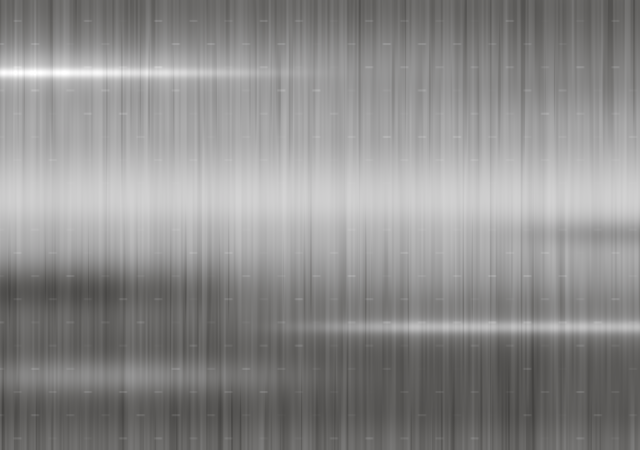
Reproduce this texture procedurally as a WebGL 2 fragment shader.

```glsl
#version 300 es
precision highp float;
// Brushed steel sheet with vertical grain and soft horizontal reflections.

uniform vec2 u_resolution;
out vec4 fragColor;

float hash(vec2 p) {
    return fract(sin(dot(p, vec2(127.1, 311.7))) * 43758.5453);
}

float noise(vec2 p) {
    vec2 cell = floor(p), f = fract(p);
    f = f * f * (3.0 - 2.0 * f);
    return mix(mix(hash(cell), hash(cell + vec2(1, 0)), f.x),
               mix(hash(cell + vec2(0, 1)), hash(cell + vec2(1, 1)), f.x), f.y);
}

// Bell-shaped band around a center height.
float band(float y, float center, float width) {
    float d = (y - center) / width;
    return exp(-d * d);
}

// Broad light falloff from the bottom edge to the top edge.
float sheetTone(float y) {
    float tone = mix(0.42, 0.35, smoothstep(0.0, 0.09, y));
    tone += 0.10 * smoothstep(0.17, 0.34, y);
    tone += 0.25 * smoothstep(0.32, 0.49, y);
    tone += 0.10 * smoothstep(0.47, 0.555, y);
    tone -= 0.15 * smoothstep(0.56, 0.71, y);
    tone -= 0.05 * smoothstep(0.70, 0.82, y);
    tone -= 0.19 * smoothstep(0.83, 1.0, y);
    return tone;
}

// Highlights and shadows that fade along the sheet.
float reflections(vec2 uv) {
    float left = 1.0 - smoothstep(0.05, 0.58, uv.x);
    float right = smoothstep(0.35, 0.68, uv.x);
    float light = left * (0.24 * band(uv.y, 0.838, 0.011) + 0.15 * band(uv.y, 0.845, 0.04));
    light += right * (0.20 * band(uv.y, 0.273, 0.014) + 0.10 * band(uv.y, 0.275, 0.035));
    light += 0.20 * band(uv.y, 0.165, 0.04) * band(uv.x, 0.17, 0.27);
    light -= 0.14 * band(uv.y, 0.36, 0.05) * (1.0 - smoothstep(0.1, 0.45, uv.x));
    light += 0.07 * band(uv.y, 0.37, 0.06) * smoothstep(0.3, 0.7, uv.x);
    light -= 0.14 * band(uv.y, 0.48, 0.03) * smoothstep(0.7, 1.0, uv.x);
    light -= 0.09 * band(uv.y, 0.85, 0.10) * smoothstep(0.45, 0.95, uv.x);
    return light;
}

// Layered vertical scratches, from wide bands to hairlines.
float grain(vec2 uv) {
    float sum = 0.0, frequency = 38.0, weight = 0.22;
    for (int i = 0; i < 4; i++) {
        float layer = float(i);
        vec2 p = vec2(uv.x * frequency, uv.y * (1.2 + layer) + 17.0 * layer);
        sum += weight * (noise(p) - 0.5);
        frequency *= 2.05;
        weight *= 1.2;
    }
    // Sparse thin dark lines.
    float line = noise(vec2(uv.x * 210.0, uv.y * 2.5 + 71.0));
    return sum - 0.35 * smoothstep(0.72, 0.95, line);
}

// Faint short ticks in staggered rows.
float ticks(vec2 uv) {
    vec2 p = uv * vec2(18.2, 19.4);
    p.x += 0.5 * mod(floor(p.y), 2.0);
    vec2 d = abs(fract(p) - 0.5);
    float mark = (1.0 - smoothstep(0.07, 0.15, d.x)) * (1.0 - smoothstep(0.02, 0.07, d.y));
    return mark * hash(floor(p) + 5.0);
}

void main() {
    vec2 uv = gl_FragCoord.xy / u_resolution;
    float tone = sheetTone(uv.y) + reflections(uv);

    // Grain and ticks wash out in the bright central reflection.
    float glare = band(uv.y, 0.56, 0.11);
    tone += grain(uv) * mix(0.17, 0.085, glare);
    tone += 0.07 * ticks(uv) * (1.0 - glare);

    // Dark areas lean slightly warm.
    vec3 tint = mix(vec3(0.004, 0.0, -0.007), vec3(0.001, 0.0, 0.001), smoothstep(0.35, 0.65, tone));
    fragColor = vec4(clamp(tone + tint, 0.0, 1.0), 1.0);
}
```
